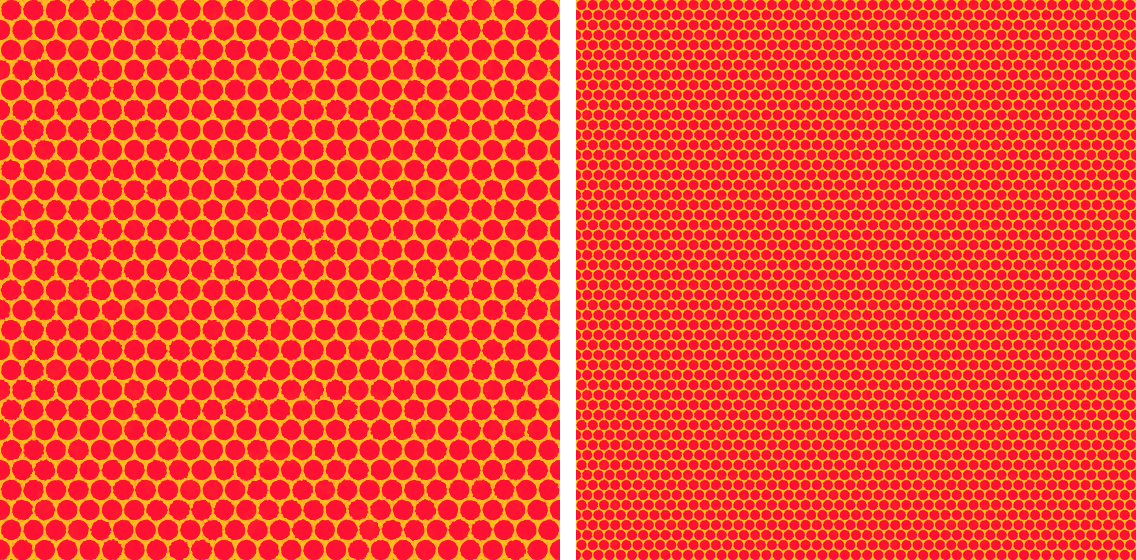
Left, the tile; right, the same tile 2 across and 2 down.
Reproduce this pattern procedurally as a three.js fragment shader.

```glsl
varying vec2 vUv;

const vec2 DOT_COUNT = vec2(25.0, 28.0);
const float DOT_RADIUS = 0.0181;
const float EDGE_SOFTNESS = 0.0011;
const vec3 RED = vec3(1.0, 0.065, 0.20);
const vec3 PALE_RED = vec3(1.0, 0.12, 0.19);
const vec3 YELLOW = vec3(1.0, 0.74, 0.12);
const vec3 AMBER = vec3(1.0, 0.64, 0.13);

vec2 hash2(vec2 p) {
  vec3 q = fract(vec3(p.xyx) * vec3(0.1031, 0.1030, 0.0973));
  q += dot(q, q.yzx + 33.33);
  return fract((q.xx + q.yz) * q.zy);
}

float cornerSlope(vec2 corner, vec2 offset, float period) {
  float angle = 6.28318 * hash2(mod(corner, period) + 7.0).x;
  return dot(vec2(cos(angle), sin(angle)), offset);
}

// Gradient noise that wraps after a whole number of cells
float wrappedNoise(vec2 uv, float period) {
  vec2 p = uv * period;
  vec2 i = floor(p);
  vec2 f = p - i;
  vec2 u = f * f * f * (f * (f * 6.0 - 15.0) + 10.0);
  vec2 e = vec2(1.0, 0.0);
  float low = mix(cornerSlope(i, f, period),
                  cornerSlope(i + e, f - e, period), u.x);
  float high = mix(cornerSlope(i + e.yx, f - e.yx, period),
                   cornerSlope(i + 1.0, f - 1.0, period), u.x);
  return mix(low, high, u.y);
}

// Signed distance to the nearest dot of one staggered row
float rowDistance(vec2 uv, float row, float teeth, float wear) {
  float shift = 0.5 * mod(row, 2.0);
  float column = floor(uv.x * DOT_COUNT.x - shift + 0.5);
  vec2 center = vec2(column + shift, row + 0.5) / DOT_COUNT;
  vec2 variation = hash2(mod(vec2(column, row), DOT_COUNT) + 3.0);
  float roughness = clamp(mix(0.25, 1.0, variation.x) + wear, 0.1, 1.1);
  float radius = DOT_RADIUS + 0.0003 * (variation.y - 0.5);
  return length(uv - center) - radius + teeth * roughness;
}

float dotDistance(vec2 uv, float teeth, float wear) {
  float row = floor(uv.y * DOT_COUNT.y);
  float nearest = 1.0;
  for (int k = -1; k <= 1; k++) {
    nearest = min(nearest, rowDistance(uv, row + float(k), teeth, wear));
  }
  return nearest;
}

void main() {
  // Ragged rims, rougher in some areas than others
  float teeth = 0.0030 * wrappedNoise(vUv, 173.0)
              + 0.0012 * wrappedNoise(vUv, 311.0);
  float wear = 0.7 * wrappedNoise(vUv, 43.0);
  float d = dotDistance(vUv, teeth, wear);

  // Faint mottling in both inks
  float grain = wrappedNoise(vUv, 197.0);
  float cloud = wrappedNoise(vUv, 19.0) + 0.3 * wrappedNoise(vUv, 89.0);
  vec3 ground = mix(YELLOW, AMBER, smoothstep(0.0, 0.5, grain));
  vec3 ink = mix(RED, PALE_RED, 0.7 * smoothstep(0.1, 0.6, cloud));

  float coverage = 1.0 - smoothstep(-EDGE_SOFTNESS, EDGE_SOFTNESS, d);
  gl_FragColor = vec4(mix(ground, ink, coverage), 1.0);
}
```
